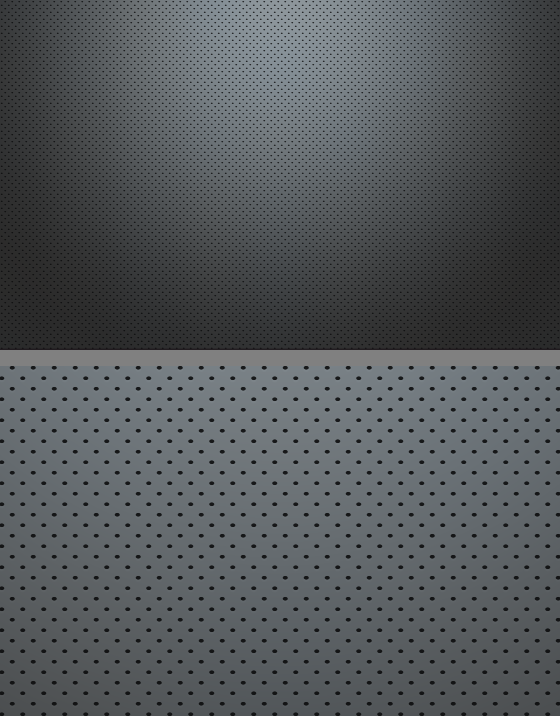
Top: the whole. Bottom: its middle third, enlarged.
Give the GLSL for this pattern, as a Shadertoy shader.

```glsl
// Dark perforated metal sheet with staggered small holes, lit from the top centre.

float hash21(vec2 p) {
    vec3 q = fract(p.xyx * vec3(0.1031, 0.1030, 0.0973));
    q += dot(q, q.yzx + 33.33);
    return fract((q.x + q.y) * q.z);
}

float valueNoise(vec2 p) {
    vec2 cell = floor(p), f = fract(p);
    f = f * f * (3.0 - 2.0 * f);
    float low = mix(hash21(cell), hash21(cell + vec2(1, 0)), f.x);
    float high = mix(hash21(cell + vec2(0, 1)), hash21(cell + vec2(1, 1)), f.x);
    return mix(low, high, f.y);
}

// Signed distance to the nearest hole, in cells; two holes per square cell
float holeDistance(vec2 p) {
    vec2 a = fract(p + 0.25) - 0.5;
    vec2 b = fract(p + 0.75) - 0.5;
    vec2 squash = vec2(0.85, 1.15);
    return min(length(a * squash), length(b * squash)) - 0.1;
}

// Soft spotlight with a slight blue cast, fading to neutral grey
vec3 sheetColor(vec2 uv) {
    vec2 fromLight = vec2(2.0 * uv.x - 1.0, 1.1 * (1.0 - uv.y));
    float light = 1.0 - smoothstep(0.0, 1.3, length(fromLight));
    vec3 color = mix(vec3(0.168, 0.168, 0.168), vec3(0.55, 0.588, 0.612), light);

    // Faint cool and warm patches
    float patches = valueNoise(uv * vec2(8.0, 5.0)) - 0.5;
    return color * (1.0 + patches * vec3(0.025, 0.0, -0.025));
}

void mainImage(out vec4 fragColor, in vec2 fragCoord) {
    vec2 uv = fragCoord / iResolution.xy;
    float cellsAcross = 80.0;
    float pixel = cellsAcross / iResolution.x;
    vec2 p = vec2(fragCoord.x, fragCoord.y - iResolution.y) * pixel;
    vec3 color = sheetColor(uv);

    // Faint lit lower rim, then the hole itself
    float rim = 1.0 - smoothstep(-pixel, pixel, holeDistance(p + vec2(0.0, 0.1)));
    color *= 1.0 + 0.04 * rim;
    float hole = 1.0 - smoothstep(-0.6 * pixel, 0.6 * pixel, holeDistance(p));
    color = mix(color, vec3(0.04, 0.042, 0.045), 0.88 * hole);

    // Thin dark bottom edge
    float edge = 1.0 - smoothstep(0.002, 0.002 + 1.5 / iResolution.y, uv.y);
    color = mix(color, vec3(0.11, 0.08, 0.10), 0.7 * edge);

    fragColor = vec4(color, 1.0);
}
```
